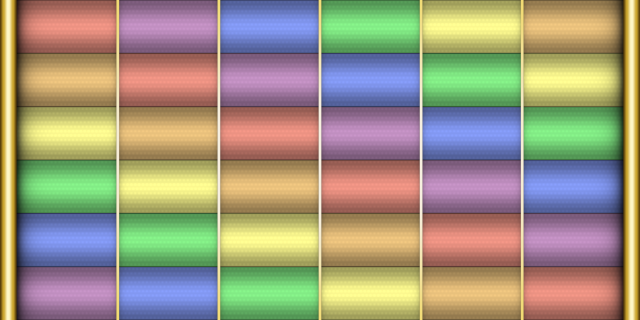
A WebGL 2 fragment shader for this pattern:

```glsl
#version 300 es
precision highp float;
// A grid of six by six rounded bars whose colours step along diagonals.
// Each bar is a shaded cylinder with a staggered weave; thin bright rods
// part the columns and a gold tube closes each side.

#define GRID 6.0            // bars across and down
#define FRAME 0.052         // width of a side tube, canvas height = 1
#define ROD 0.0090          // width of a rod between columns
#define SEAM 0.0035         // width of the dark line between rows
#define WEAVE vec2(26.0, 12.0) // stitches across and down one bar
#define WEAVE_DEPTH 0.045
#define EDGE_LIGHT 0.76     // brightness at the top and bottom of a bar
#define MID_LIGHT 1.24      // brightness along the middle of a bar
#define FRAME_SHADOW 0.024  // reach of the shadow beside a tube

uniform vec2 u_resolution;
out vec4 outColor;

const vec3 BAR_COLORS[6] = vec3[6](
  vec3(0.76, 0.47, 0.42),   // red
  vec3(0.62, 0.46, 0.62),   // purple
  vec3(0.42, 0.49, 0.78),   // blue
  vec3(0.42, 0.76, 0.43),   // green
  vec3(0.81, 0.80, 0.46),   // yellow
  vec3(0.75, 0.62, 0.40));  // orange
const vec3 GOLD_DARK = vec3(0.34, 0.24, 0.04);
const vec3 GOLD = vec3(0.80, 0.65, 0.18);
const vec3 GOLD_SHINE = vec3(1.0, 0.97, 0.78);
const vec3 ROD_YELLOW = vec3(0.95, 0.86, 0.45);
const vec3 ROD_CREAM = vec3(0.97, 0.94, 0.88);

// Coverage of a band of the given width, d being the distance to its axis.
float band(float d, float width, float pixel) {
  return clamp((0.5 * width - d) / pixel + 0.5, 0.0, 1.0);
}

// Rows of short stitches, every second row shifted by half a stitch.
float weave(vec2 cellUv) {
  vec2 q = cellUv * WEAVE;
  q.x += 0.5 * mod(floor(q.y), 2.0);
  vec2 wave = cos(6.28318 * (fract(q) - 0.5));
  return 0.5 * wave.y + 0.5 * wave.x * (0.5 + 0.5 * wave.y);
}

vec3 barColor(vec2 cell, vec2 cellUv) {
  float rowFromTop = GRID - 1.0 - cell.y;
  int index = int(mod(cell.x - rowFromTop + GRID, GRID));
  float height = abs(2.0 * cellUv.y - 1.0);
  float light = mix(MID_LIGHT, EDGE_LIGHT, smoothstep(0.0, 1.0, height));
  light += WEAVE_DEPTH * weave(cellUv);
  return BAR_COLORS[index] * light;
}

// Gold tube: t runs from 0 at the outer rim to 1 at the inner rim.
vec3 tubeColor(float t) {
  float offset = abs(2.0 * t - 1.0);
  vec3 body = mix(GOLD, GOLD_DARK, smoothstep(0.55, 1.0, offset));
  return mix(GOLD_SHINE, body, smoothstep(0.05, 0.60, offset));
}

void main() {
  vec2 p = gl_FragCoord.xy / u_resolution.y;
  float pixel = 1.0 / u_resolution.y;
  float width = u_resolution.x / u_resolution.y;
  float sideDist = min(p.x, width - p.x);

  // Bars
  vec2 cellSize = vec2(width - 2.0 * FRAME, 1.0) / GRID;
  vec2 grid = (p - vec2(FRAME, 0.0)) / cellSize;
  vec2 cell = clamp(floor(grid), 0.0, GRID - 1.0);
  vec2 cellUv = grid - cell;
  vec3 color = barColor(cell, cellUv);

  // Seams between rows and soft shade beside the rods
  vec2 edgeDist = min(cellUv, 1.0 - cellUv) * cellSize;
  color *= 1.0 - 0.38 * band(edgeDist.y, SEAM, pixel);
  color *= 1.0 - 0.22 * exp(-max(edgeDist.x - 0.5 * ROD, 0.0) / 0.008);

  // Rods, palest near the centre of the canvas
  vec2 fromCentre = abs(p / vec2(width, 1.0) - 0.5) * 2.0;
  float pale = 1.0 - smoothstep(0.25, 1.0, length(fromCentre * vec2(0.6, 0.9)));
  vec3 rod = mix(ROD_YELLOW, ROD_CREAM, pale);
  rod *= 1.0 - 0.12 * smoothstep(0.2, 0.5, edgeDist.x / ROD);
  float inside = step(FRAME + ROD, sideDist);
  color = mix(color, rod, inside * band(edgeDist.x, ROD, pixel));

  // Side tubes and the shadow they cast
  color *= 1.0 - 0.72 * exp(-max(sideDist - FRAME, 0.0) / FRAME_SHADOW);
  float tube = clamp((FRAME - sideDist) / pixel + 0.5, 0.0, 1.0);
  color = mix(color, tubeColor(clamp(sideDist / FRAME, 0.0, 1.0)), tube);

  outColor = vec4(color, 1.0);
}
```
